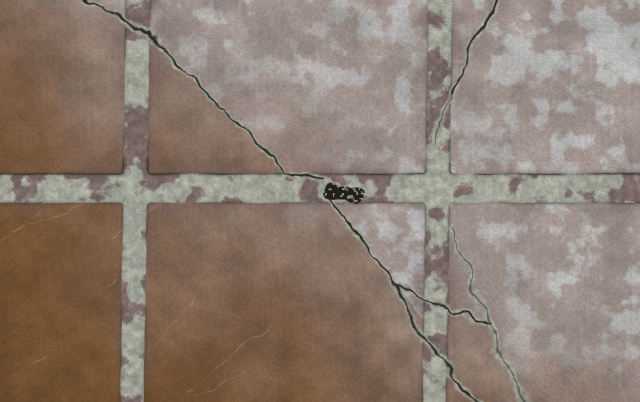
Reproduce this texture procedurally as a WebGL 2 fragment shader.

```glsl
#version 300 es
precision highp float;
// Worn square terracotta tiles with wide mottled grout, cracked diagonally.
uniform vec2 u_resolution;
out vec4 fragColor;

const float PITCH = 0.752;
const vec2 JOINT = vec2(0.336, 0.531);       // crossing of the left grout lines
const vec2 GROUT_HALF = vec2(0.030, 0.036);
const vec3 OCHRE = vec3(0.44, 0.31, 0.19);
const vec3 CLAY = vec3(0.50, 0.40, 0.335);
const vec3 DUSTY = vec3(0.61, 0.56, 0.54);
const vec3 BLOOM = vec3(0.71, 0.72, 0.72);
const vec3 MORTAR = vec3(0.64, 0.65, 0.60);
const vec3 STAIN = vec3(0.44, 0.355, 0.35);
const vec3 SHADOW = vec3(0.13, 0.12, 0.10);

float hash(vec2 p) {
  return fract(sin(dot(p, vec2(127.1, 311.7))) * 43758.5453);
}

float noise(vec2 p) {
  vec2 i = floor(p), f = fract(p);
  f = f * f * (3.0 - 2.0 * f);
  return mix(mix(hash(i), hash(i + vec2(1, 0)), f.x),
             mix(hash(i + vec2(0, 1)), hash(i + vec2(1, 1)), f.x), f.y);
}

float fbm(vec2 p) {
  float sum = 0.0, amp = 0.5;
  for (int i = 0; i < 5; i++) {
    sum += amp * noise(p);
    p = mat2(1.6, 1.2, -1.2, 1.6) * p + 7.3;
    amp *= 0.5;
  }
  return sum;
}

float segment(vec2 p, vec2 a, vec2 b) {
  vec2 v = b - a;
  return length(p - a - v * clamp(dot(p - a, v) / dot(v, v), 0.0, 1.0));
}

float roundBox(vec2 p, vec2 halfSize, float r) {
  vec2 q = abs(p) - halfSize + r;
  return length(max(q, 0.0)) + min(max(q.x, q.y), 0.0) - r;
}

float side(vec2 p, vec2 a, vec2 b) {
  vec2 v = normalize(b - a);
  return v.x * (p.y - a.y) - v.y * (p.x - a.x);
}

float line(float d, float width, float aa) {
  return 1.0 - smoothstep(width - aa, width + aa, d);
}

// Fired clay: warm at the lower left, chalky towards the upper right
vec3 tileColor(vec2 p, float wear) {
  vec3 c = mix(OCHRE, CLAY, smoothstep(0.0, 0.42, wear));
  c = mix(c, DUSTY, smoothstep(0.32, 0.75, wear));
  float chalk = fbm(p * 26.0) + 0.45 * (fbm(p * 6.0) - 0.5);
  c = mix(c, BLOOM, smoothstep(0.44, 0.64, chalk) * smoothstep(0.42, 0.95, wear) * 0.85);
  return c * (0.84 + 0.32 * fbm(p * 17.0 + 4.0));
}

vec3 groutColor(vec2 p) {
  float patches = fbm(p * 21.0 + 31.0) + 0.5 * (fbm(p * 6.0 + 9.0) - 0.5);
  vec3 c = mix(MORTAR, STAIN, 0.8 * smoothstep(0.47, 0.59, patches));
  return c * (0.80 + 0.38 * fbm(p * 65.0));
}

// Faint pale scuffs, slanted and broken
float scratches(vec2 p, float aa) {
  float sum = 0.0;
  for (float i = 0.0; i < 9.0; i++) {
    vec2 a = vec2(hash(vec2(i, 2.0)) * 0.6 - 0.1, hash(vec2(i, 5.0)) * 0.45);
    float turn = mix(0.35, 0.85, hash(vec2(i, 8.0)));
    vec2 b = a + vec2(cos(turn), sin(turn)) * mix(0.05, 0.3, hash(vec2(i, 11.0)));
    sum += line(segment(p, a, b), 0.0008, aa) * noise(p * 40.0 + i);
  }
  return min(sum, 1.0);
}

void main() {
  vec2 p = gl_FragCoord.xy / u_resolution.y;
  float aa = 1.0 / u_resolution.y;
  vec2 rough = vec2(fbm(p * 18.0), fbm(p * 18.0 + 50.0)) - 0.5;
  vec2 w = p + rough * 0.036;                // jagged space for the cracks

  // Tile grid, slightly out of square
  vec2 g = (p - JOINT - vec2(0.015 * (p.y - 0.5), 0.0)) / PITCH;
  vec2 cell = floor(g);
  vec2 q = (fract(g) - 0.5) * PITCH + rough * 0.004;
  float d = roundBox(q, 0.5 * PITCH - GROUT_HALF, 0.009);

  // Tone jumps across the break in the middle column
  vec2 a = vec2(0.37, 0.92), b = vec2(0.71, 0.565);
  vec2 c = vec2(0.82, 0.50), e = vec2(0.99, 0.285);
  float broken = cell.y < -0.5 ? step(0.0, side(w, c, e)) * 0.22
                               : step(side(w, a, b), 0.0) * -0.14 + 0.10;
  float wear = -0.13 + 0.5 * p.x + 0.5 * p.y + 0.5 * (fbm(p * 4.0) - 0.48)
             + 0.06 * (hash(cell + 3.0) - 0.5) + (cell.x == 0.0 ? broken : 0.0);

  vec3 clay = tileColor(p, wear);
  clay = mix(clay, vec3(0.72, 0.68, 0.62), 0.55 * scratches(w, aa));
  clay = mix(clay, STAIN, 0.35 * smoothstep(-0.05, 0.0, d) * smoothstep(0.4, 0.6, fbm(p * 13.0)));
  vec3 col = mix(clay, groutColor(p), smoothstep(-aa, aa, d));

  // Dark seam beneath and beside each tile
  float lower = q.y < -0.3 ? 0.75 : 0.4;
  col = mix(col, SHADOW, lower * exp(-abs(d) / 0.0028) * smoothstep(0.25, 0.6, fbm(p * 11.0 + 5.0)));

  // Main break, then its branches
  vec2 fork = vec2(1.21, 0.185);
  float open = segment(w, vec2(0.21, 1.0), a);
  open = min(open, segment(w, a, b));
  open = min(open, segment(w, b, c + vec2(-0.02, 0.05)));
  open = min(open, segment(w, c, e));
  open = min(open, segment(w, e, fork));
  open = min(open, segment(w, e, vec2(1.045, 0.17)));
  open = min(open, segment(w, vec2(1.045, 0.17), vec2(1.19, -0.01)));
  open = min(open, segment(w, vec2(1.235, 1.01), vec2(1.125, 0.77)));
  float filled = segment(w, fork, vec2(1.31, -0.01));
  filled = min(filled, segment(w, vec2(1.13, 0.43), fork));
  filled = min(filled, segment(w, vec2(1.125, 0.77), vec2(1.085, 0.64)));

  // Crumbled mortar along the cracks, then the dark gaps
  float crumb = fbm(p * 30.0 + 17.0);
  float powder = line(min(open + 0.001, filled), 0.018 * crumb, 0.002 + aa);
  col = mix(col, MORTAR * (0.68 + 0.55 * fbm(p * 80.0)), 0.85 * powder);
  float gap = line(open, 0.0048 * crumb, aa);
  gap = max(gap, 0.6 * line(filled, 0.0028 * crumb, aa));
  col = mix(col, SHADOW, 0.9 * gap);

  // Hole in the joint with loose grit
  float hole = roundBox(w - vec2(0.853, 0.518), vec2(0.050, 0.018), 0.014);
  vec3 grit = mix(SHADOW, MORTAR, 0.8 * smoothstep(0.60, 0.85, noise(p * 170.0)));
  col = mix(col, grit, line(hole, 0.0, 0.003));

  col *= 0.94 + 0.12 * noise(p * 240.0);     // fine grain
  fragColor = vec4(col, 1.0);
}
```
